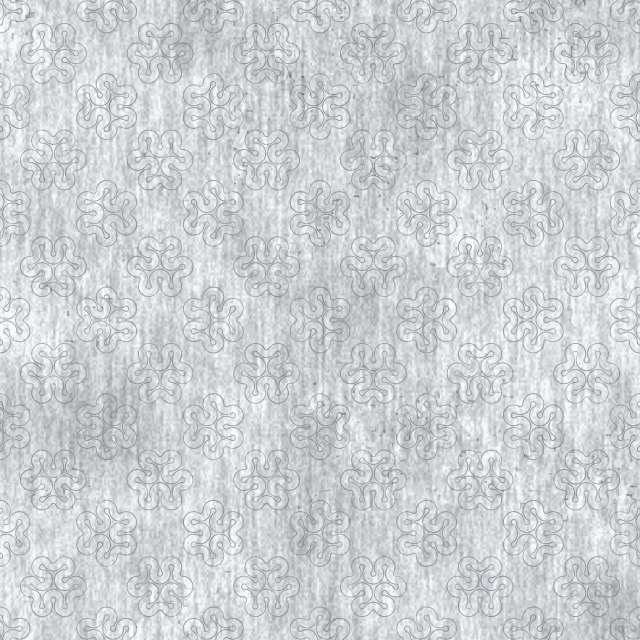
Write a WebGL 1 fragment shader that draws this pattern.

```glsl
precision highp float;
// Staggered six-lobed looping ribbons drawn in thin blue-grey line on streaked concrete.
uniform vec2 u_resolution;

const float PI = 3.14159265;
const float REPEATS = 6.0;
const float ARC_SPACING = 0.122;    // distance between neighbouring arc centres, in cells
const float RIBBON_HALF = 0.0365;   // half the ribbon width, in cells
const float LINE_HALF = 0.0043;     // half the line width, in cells

float hash(vec2 p) {
  vec3 q = fract(vec3(p.xyx) * 0.1031);
  q += dot(q, q.yzx + 33.33);
  return fract((q.x + q.y) * q.z);
}

float noise(vec2 p) {
  vec2 i = floor(p);
  vec2 f = fract(p);
  f = f * f * (3.0 - 2.0 * f);
  return mix(mix(hash(i), hash(i + vec2(1.0, 0.0)), f.x),
             mix(hash(i + vec2(0.0, 1.0)), hash(i + 1.0), f.x), f.y);
}

float fbm(vec2 p) {
  float sum = 0.0;
  float amplitude = 0.5;
  for (int i = 0; i < 5; i++) {
    sum += amplitude * noise(p);
    p = p * 2.03 + 17.3;
    amplitude *= 0.5;
  }
  return sum;
}

vec2 polar(float radius, float angle) {
  return radius * vec2(cos(angle), sin(angle));
}

// Distance to an arc spanning middle - span to middle + span.
float arcDistance(vec2 p, vec2 centre, float radius, float middle, float span) {
  vec2 q = p - centre;
  vec2 axis = polar(1.0, middle);
  q = vec2(dot(q, axis), abs(axis.x * q.y - axis.y * q.x));
  return atan(q.y, q.x) < span ? abs(length(q) - radius)
                               : distance(q, polar(radius, span));
}

// Distance to the ribbon's centre line; three deep notches, one of them facing `facing`.
float ribbonDistance(vec2 p, float facing, float spacing) {
  float angle = atan(p.y, p.x) - facing;
  angle = abs(mod(angle + PI / 3.0, PI * 2.0 / 3.0) - PI / 3.0);
  p = polar(length(p), angle);
  float radius = spacing * 0.5;
  float notch = arcDistance(p, vec2(spacing, 0.0), radius, PI * 2.0 / 3.0, PI / 3.0);
  float lobe = arcDistance(p, polar(spacing * sqrt(3.0), PI / 6.0), radius, 0.0, PI * 2.0 / 3.0);
  float dent = arcDistance(p, polar(spacing * 2.0, PI / 3.0), radius, -PI / 2.0, PI / 6.0);
  return min(notch, min(lobe, dent));
}

// Two interleaved grids, with alternate motifs turned half a revolution.
float motifDistance(vec2 g) {
  vec2 corner = floor(g + 0.5);
  vec2 middle = floor(g);
  vec2 fromCorner = g - corner;
  vec2 fromMiddle = g - middle - 0.5;
  bool onCorner = dot(fromCorner, fromCorner) < dot(fromMiddle, fromMiddle);
  vec2 cell = onCorner ? corner : middle;
  float parity = mod(cell.x + cell.y, 2.0);
  float facing = onCorner ? parity * PI : (parity - 0.5) * PI;
  return ribbonDistance(onCorner ? fromCorner : fromMiddle, facing, ARC_SPACING);
}

// Mottled surface with vertical brushing, grain, pale flecks and dark pits.
float concrete(vec2 uv) {
  float tone = 0.825;
  tone += 0.24 * (fbm(uv * 6.0 + 3.0) - 0.485);
  tone += 0.12 * (fbm(uv * vec2(45.0, 30.0)) - 0.485);
  tone += 0.13 * (noise(uv * vec2(190.0, 13.0)) - 0.5);
  tone += 0.11 * (noise(uv * vec2(260.0, 60.0) + 41.0) - 0.5);
  tone += 0.15 * (noise(uv * vec2(330.0, 250.0) + 90.0) - 0.5);
  float patch_ = smoothstep(0.35, 0.7, fbm(uv * 8.0 + 60.0));
  tone += 0.07 * patch_ * smoothstep(0.62, 0.9, noise(uv * 130.0 + 7.0));
  tone -= 0.24 * patch_ * smoothstep(0.85, 0.98, noise(uv * 150.0 + 23.0));
  return tone;
}

void main() {
  vec2 uv = gl_FragCoord.xy / u_resolution;
  float pixel = REPEATS / min(u_resolution.x, u_resolution.y);

  float tone = min(concrete(uv), 0.97);
  vec3 colour = tone + vec3(-0.004, 0.0, 0.004);

  float ribbon = motifDistance(uv * REPEATS) - RIBBON_HALF;
  float inside = 1.0 - smoothstep(-pixel, pixel, ribbon);
  colour += 0.012 * inside;

  // Outline, thinned unevenly by wear.
  float blur = pixel * 0.7;
  float line = 1.0 - smoothstep(LINE_HALF - blur, LINE_HALF + blur, abs(ribbon));
  float wear = mix(0.5, 0.9, noise(uv * 70.0 + 5.0));
  vec3 ink = vec3(0.47, 0.50, 0.58) * mix(0.85, 1.05, tone);
  colour = mix(colour, ink, line * wear);

  gl_FragColor = vec4(clamp(colour, 0.0, 1.0), 1.0);
}
```
